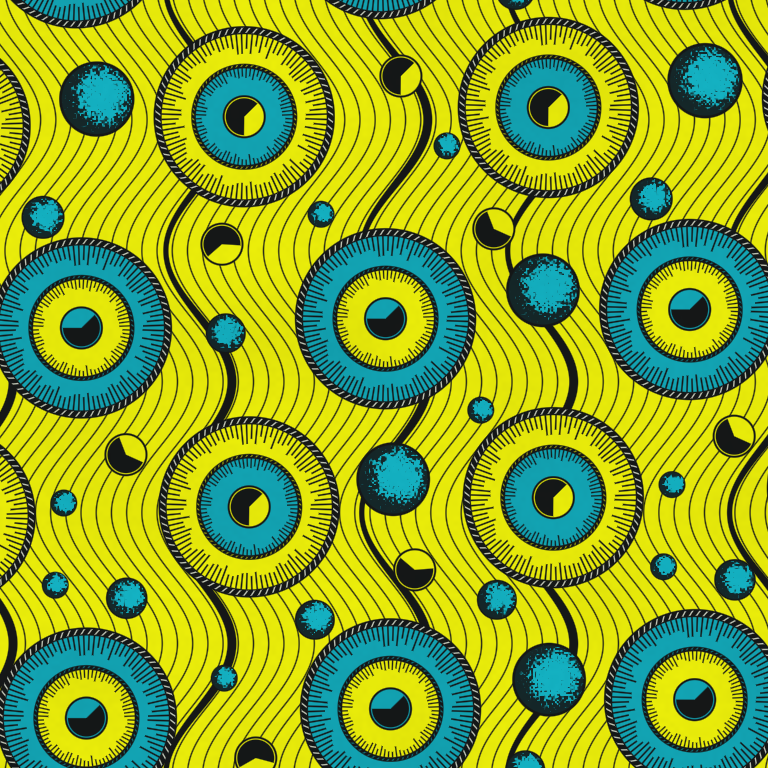
This pattern is drawn by a Shadertoy shader. Its source:

```glsl
const float TAU = 6.2831853;
const vec3 YELLOW = vec3(0.90, 0.91, 0.04);
const vec3 TEAL = vec3(0.07, 0.63, 0.69);
const vec3 INK = vec3(0.08, 0.09, 0.09);
const vec3 PALE = vec3(0.85, 0.87, 0.80);

float hash(vec2 p) {
    vec3 q = fract(p.xyx * 0.1031);
    q += dot(q, q.yzx + 33.33);
    return fract((q.x + q.y) * q.z);
}

float noise(vec2 p) {
    vec2 i = floor(p), f = fract(p);
    f *= f * (3.0 - 2.0 * f);
    return mix(mix(hash(i), hash(i + vec2(1, 0)), f.x),
               mix(hash(i + vec2(0, 1)), hash(i + vec2(1, 1)), f.x), f.y);
}

float fill(float dist, float px) { return clamp(0.5 - dist / px, 0.0, 1.0); }

// Offset to the nearest copy on a slanted lattice
vec2 nearest(vec2 d, mat2 lattice) {
    vec2 cell = inverse(lattice) * d;
    return lattice * (cell - round(cell));
}

// Radial strokes running inward from an edge, with uneven lengths
float ticks(vec2 d, float count, float edge, float shortest, float longest, float width, float px) {
    float r = length(d);
    float turn = atan(d.y, d.x) / TAU * count;
    float len = mix(shortest, longest, hash(vec2(floor(turn), count)));
    float across = abs(fract(turn) - 0.5) * TAU * r / count - width;
    return fill(max(across, max(r - edge, edge - len - r)), px);
}

// Slanted dashes inside a ring band
float dashes(vec2 d, float count, float radius, float halfBand, float width, float px) {
    float r = length(d);
    float turn = (atan(d.y, d.x) + (r - radius) * 0.7 / radius) / TAU * count;
    float across = abs(fract(turn) - 0.5) * TAU * r / count - width;
    return fill(max(across, abs(r - radius) - halfBand), px);
}

// Disc with a dark sector
vec3 sectorDisc(vec3 col, vec2 d, float radius, vec3 base, float facing, float px) {
    float r = length(d);
    float angle = mod(atan(d.y, d.x) - facing + 0.5 * TAU, TAU) - 0.5 * TAU;
    float sector = max((abs(angle) - 1.96) * r, r - radius * 0.86);
    col = mix(col, INK, fill(r - radius, px));
    col = mix(col, base, fill(r - radius * 0.91, px));
    return mix(col, INK, fill(sector, px));
}

vec3 medallion(vec3 col, vec2 d, vec3 outer, vec3 inner, float facing, float px) {
    float r = length(d);
    col = mix(col, INK, fill(r - 0.118, px));
    col = mix(col, PALE, 0.85 * dashes(d, 76.0, 0.1125, 0.0032, 0.0011, px));
    col = mix(col, outer, fill(r - 0.1075, px));
    col = mix(col, INK, ticks(d, 96.0, 0.108, 0.013, 0.029, 0.0010, px));
    col = mix(col, INK, fill(r - 0.069, px));
    col = mix(col, outer, 0.6 * dashes(d, 64.0, 0.0665, 0.0012, 0.0010, px));
    col = mix(col, inner, fill(r - 0.063, px));
    col = mix(col, INK, ticks(d, 72.0, 0.0635, 0.006, 0.015, 0.0008, px));
    return sectorDisc(col, d, 0.028, outer, facing, px);
}

// Stippled sphere lit slightly right of its middle
vec3 sphere(vec3 col, vec2 d, float radius, vec2 p, float px) {
    float r = length(d);
    float shade = length(d / radius - vec2(0.16, 0.10));
    float density = smoothstep(0.22, 1.12, shade);
    float grain = noise(p * 420.0);
    float dots = smoothstep(-0.22, 0.22, density * 1.15 - grain - 0.05);
    vec3 body = mix(TEAL * 1.08, INK, dots * 0.9);
    body = mix(body, INK, fill(radius * 0.93 - r, px));
    return mix(col, body, fill(r - radius, px));
}

// Thin wavy stripes with a few heavy strands among them
vec3 waves(vec3 col, vec2 p, float px) {
    float phase = TAU * (p.y - 0.844) / 0.341;
    float x = p.x - 0.043 * cos(phase);
    float tilt = inversesqrt(1.0 + 0.62 * pow(sin(phase), 2.0));
    float spacing = 0.0198;
    float thin = abs(fract(x / spacing) - 0.5) * spacing * tilt;
    col = mix(col, INK, 0.9 * fill(thin - 0.0009, px));
    float strands[5] = float[](-0.026, 0.259, 0.514, 0.704, 0.993);
    for (int i = 0; i < 5; i++) {
        float halfWidth = 0.0046 + 0.0012 * cos(phase);
        col = mix(col, INK, fill(abs(x - strands[i]) * tilt - halfWidth, px));
    }
    return col;
}

void mainImage(out vec4 fragColor, in vec2 fragCoord) {
    float px = 1.3 / iResolution.y;
    vec2 p = fragCoord / iResolution.y;
    mat2 lattice = mat2(0.396, 0.012, 0.0065, -0.508);
    vec3 col = waves(YELLOW, p, px);

    // Two medallion families, offset by half a repeat
    vec2 origin = vec2(0.318, 0.848);
    col = medallion(col, nearest(p - origin, lattice), YELLOW, TEAL, 2.74, px);
    col = medallion(col, nearest(p - origin - vec2(0.184, -0.263), lattice), TEAL, YELLOW, 5.10, px);

    // Scattered spheres: centre and radius, repeating every two medallions
    mat2 wide = 2.0 * lattice;
    vec3 spheres[10] = vec3[](
        vec3(0.126, 0.871, 0.049), vec3(0.707, 0.622, 0.048), vec3(0.512, 0.376, 0.048),
        vec3(0.715, 0.115, 0.048), vec3(0.056, 0.717, 0.028), vec3(0.294, 0.566, 0.026),
        vec3(0.165, 0.221, 0.027), vec3(0.410, 0.193, 0.026), vec3(0.647, 0.219, 0.026),
        vec3(0.684, -0.003, 0.026));
    for (int i = 0; i < 10; i++)
        col = sphere(col, nearest(p - spheres[i].xy, wide), spheres[i].z, p, px);

    // Beads, and sector discs with their facing angle
    vec2 beads[6] = vec2[](vec2(0.582, 0.810), vec2(0.418, 0.721), vec2(0.626, 0.466),
        vec2(0.083, 0.345), vec2(0.072, 0.238), vec2(0.292, 0.117));
    vec3 discs[6] = vec3[](vec3(0.522, 0.901, 2.74), vec3(0.289, 0.682, 1.9), vec3(0.643, 0.702, 3.9),
        vec3(0.164, 0.408, 3.9), vec3(0.540, 0.258, 4.4), vec3(0.333, 0.013, 1.7));
    for (int i = 0; i < 6; i++) {
        col = sphere(col, nearest(p - beads[i], wide), 0.0175, p, px);
        col = sectorDisc(col, nearest(p - discs[i].xy, wide), 0.028, YELLOW, discs[i].z, px);
    }

    // Soft cloth mottling
    col *= 0.97 + 0.04 * noise(p * 9.0) + 0.02 * noise(p * 160.0);
    fragColor = vec4(clamp(col, 0.0, 1.0), 1.0);
}
```
